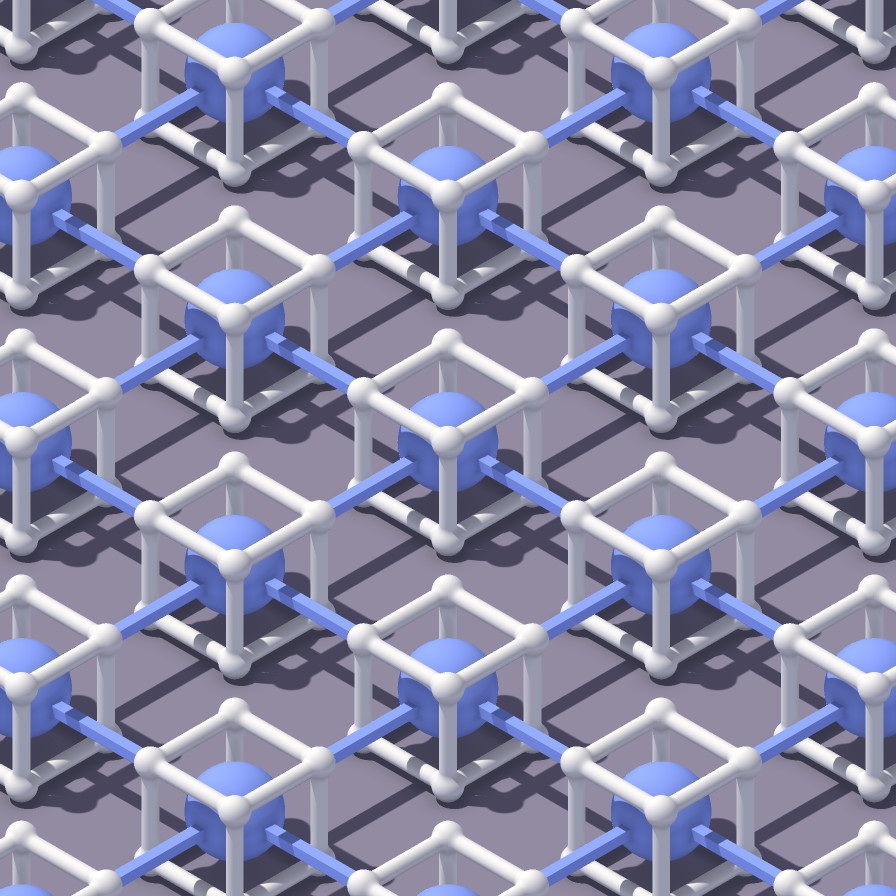
Reproduce this pattern procedurally as a Shadertoy shader.

```glsl
const float CANVAS_SPAN = 2.972;   // lattice cells across the canvas
const float SLAB_TOP = 0.27;       // nothing rises above this height
const float FLOOR_Y = -0.252;
const float HALF_EDGE = 0.198;
const vec3 TO_VIEWER = vec3(0.57735);

float smoothMin(float a, float b, float k) {
    float h = max(k - abs(a - b), 0.0) / k;
    return min(a, b) - 0.25 * k * h * h;
}

// Rounded tubes along the cube edges, with a ball at each corner
float cubeFrame(vec3 p, float halfEdge, float tubeRadius, float ballRadius) {
    vec3 q = abs(p) - halfEdge;
    vec3 c = max(q, 0.0);
    float tubes = min(length(vec3(c.x, q.yz)),
                  min(length(vec3(q.x, c.y, q.z)), length(vec3(q.xy, c.z))));
    return smoothMin(tubes - tubeRadius, length(q) - ballRadius, 0.014);
}

// Square rods crossing along both ground axes
float crossRods(vec3 p, float halfWidth) {
    vec2 side = abs(p.xz) - halfWidth;
    float rise = abs(p.y) - halfWidth;
    vec2 outside = length(max(vec2(min(side.x, side.y), rise), 0.0)) * vec2(1.0, 0.0);
    return outside.x + min(max(min(side.x, side.y), rise), 0.0);
}

// Distances to frame, blue core and floor
vec3 sceneParts(vec3 p) {
    vec3 cell = p;
    cell.xz -= round(cell.xz);
    float core = min(length(cell) - 0.166, crossRods(cell, 0.021));
    return vec3(cubeFrame(cell, HALF_EDGE, 0.029, 0.054), core, p.y - FLOOR_Y);
}

float sceneDistance(vec3 p) {
    vec3 d = sceneParts(p);
    return min(d.x, min(d.y, d.z));
}

vec3 sceneNormal(vec3 p, float eps) {
    vec2 e = vec2(eps, -eps);
    return normalize(e.xyy * sceneDistance(p + e.xyy) + e.yyx * sceneDistance(p + e.yyx)
                   + e.yxy * sceneDistance(p + e.yxy) + e.xxx * sceneDistance(p + e.xxx));
}

float softShadow(vec3 origin, vec3 toSun, float sharpness) {
    float lit = 1.0;
    float t = 0.006;
    float reach = (SLAB_TOP - origin.y) / toSun.y;
    for (int i = 0; i < 40 && t < reach; i++) {
        float d = sceneDistance(origin + toSun * t);
        lit = min(lit, sharpness * d / t);
        if (lit < 0.005) break;
        t += clamp(d, 0.004, 0.1);
    }
    return smoothstep(0.0, 1.0, clamp(lit, 0.0, 1.0));
}

float occlusion(vec3 p, vec3 n) {
    float near = sceneDistance(p + n * 0.03) / 0.03;
    float far = sceneDistance(p + n * 0.08) / 0.08;
    return mix(0.8, 1.0, clamp(0.5 * (near + far), 0.0, 1.0));
}

vec3 albedo(vec3 parts) {
    vec3 white = vec3(0.97, 0.96, 0.95);
    vec3 blue = vec3(0.58, 0.68, 1.04);
    vec3 mauve = vec3(0.575, 0.545, 0.635);
    if (parts.z < min(parts.x, parts.y)) return mauve;
    return parts.x < parts.y ? white : blue;
}

vec3 shade(vec3 p, vec3 toSun) {
    vec3 n = sceneNormal(p, 0.0008);
    float sun = max(dot(n, toSun), 0.0) / toSun.y;
    if (sun > 0.0) sun *= softShadow(p + n * 0.004, toSun, 45.0);
    vec3 sky = vec3(0.49, 0.50, 0.57) * (1.0 + 0.25 * (1.0 - abs(n.y)));
    vec3 sunlight = vec3(0.51, 0.50, 0.43);
    return albedo(sceneParts(p)) * (sky * occlusion(p, n) + sunlight * sun);
}

// Isometric parallel ray through a point of the view plane
vec3 renderRay(vec2 plane, vec3 toSun) {
    vec3 right = vec3(0.70711, 0.0, -0.70711);
    vec3 up = cross(TO_VIEWER, right);
    vec3 p = right * plane.x + up * plane.y;
    p += TO_VIEWER * (SLAB_TOP - p.y) / TO_VIEWER.y;
    for (int i = 0; i < 64; i++) {
        float d = sceneDistance(p);
        if (d < 0.0006) break;
        p -= TO_VIEWER * d;
    }
    return shade(p, toSun);
}

void mainImage(out vec4 fragColor, in vec2 fragCoord) {
    vec3 toSun = normalize(vec3(-0.33, 1.0, 0.26));
    vec3 color = vec3(0.0);
    // Four samples per pixel smooth the edges
    for (int i = 0; i < 4; i++) {
        vec2 jitter = vec2(i % 2, i / 2) * 0.5 - 0.25;
        vec2 centered = (fragCoord + jitter - 0.5 * iResolution.xy) / iResolution.y;
        vec2 plane = centered * CANVAS_SPAN - vec2(0.0, 0.019);
        color += min(renderRay(plane, toSun), 1.0);
    }
    fragColor = vec4(color / 4.0, 1.0);
}
```
